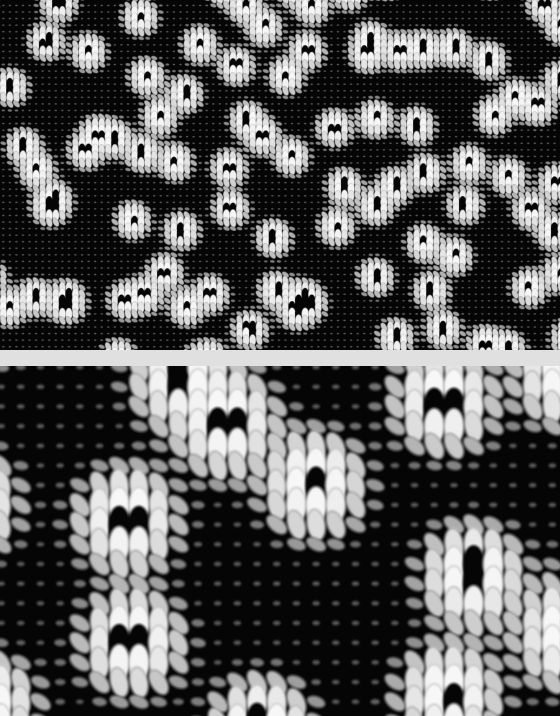
Top, the full canvas; bottom, a detail of the centre.
A WebGL 2 fragment shader for this texture:

```glsl
#version 300 es
precision highp float;
// A grid of overlapping ellipses driven by smooth cellular noise.
// Near the scattered seeds they grow, whiten and turn upright; far away
// they shrink to flat grey dots. The cells nearest a seed turn black.

uniform vec2 u_resolution;
out vec4 fragColor;

#define ROWS 53.333       // ellipses per canvas height
#define SEEDS 7.0         // noise cells per canvas height
#define BLEND 12.0        // sharpness of the merge between seeds
#define CORE 0.095        // seed distance below which a cell is black
#define REACH 0.5         // seed distance at which dots are smallest
#define DOT_MIN vec2(0.17, 0.11)
#define DOT_MAX vec2(0.95, 0.55)
#define TONES vec2(0.34, 0.97)
#define INK 0.02
#define SOFTNESS 0.75     // edge half width in 1/320 of the height

const float HALF_PI = 1.5707963;

vec2 hash22(vec2 p) {
    vec3 q = fract(p.xyx * vec3(0.1031, 0.1030, 0.0973));
    q += dot(q, q.yzx + 33.33);
    return fract((q.xx + q.yz) * q.zy);
}

// Smooth distance to the nearest seed, one seed per noise cell
float seedDistance(vec2 p) {
    vec2 cell = floor(p);
    float sum = 0.0;
    for (int j = -1; j <= 1; j++) {
        for (int i = -1; i <= 1; i++) {
            vec2 neighbour = cell + vec2(i, j);
            vec2 seed = neighbour + hash22(neighbour + 57.0);
            sum += exp(-BLEND * distance(p, seed));
        }
    }
    return -log(sum + 1e-6) / BLEND;
}

// Approximate signed distance to an ellipse with the given radii
float ellipseDistance(vec2 p, vec2 radii) {
    float k = length(p / radii);
    float slope = length(p / (radii * radii));
    return k * (k - 1.0) / max(slope, 1e-4);
}

void main() {
    vec2 p = gl_FragCoord.xy / u_resolution.y * ROWS;
    vec2 home = floor(p);
    float edge = SOFTNESS * ROWS / 320.0;
    float tone = INK;

    // Paint from the upper row down, so lower ellipses lie on top
    for (int j = 1; j >= -1; j--) {
        for (int i = -1; i <= 1; i++) {
            vec2 centre = home + vec2(i, j) + 0.5;
            float d = seedDistance(centre / ROWS * SEEDS);
            float v = clamp((REACH - d) / (REACH - CORE), 0.0, 1.0);
            float grow = 1.0 - (1.0 - v) * (1.0 - v);

            // Turn from lying flat to standing upright
            float turn = HALF_PI * smoothstep(0.0, 0.75, v);
            vec2 axis = vec2(cos(turn), -sin(turn));
            vec2 q = p - centre;
            q = vec2(dot(q, axis), dot(q, vec2(-axis.y, axis.x)));
            float dist = ellipseDistance(q, mix(DOT_MIN, DOT_MAX, grow));

            // Shade the rim, then lay the ellipse over those before it
            float rim = mix(0.4, 0.14, grow) * (1.0 - smoothstep(0.0, 0.2, -dist));
            float fill = mix(TONES.x, TONES.y, grow) * (1.0 - rim * grow);
            fill = d < CORE ? INK : fill;
            tone = mix(tone, fill, 1.0 - smoothstep(-edge, edge, dist));
        }
    }
    fragColor = vec4(vec3(tone), 1.0);
}
```
